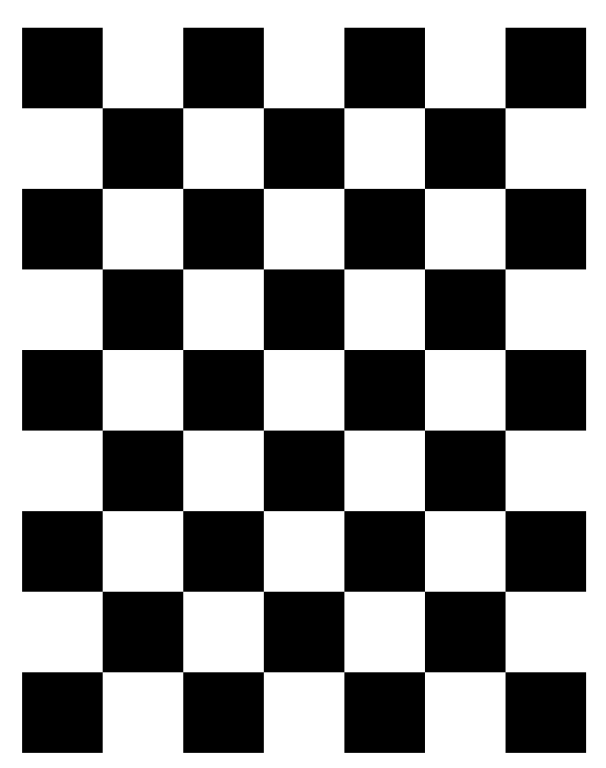
Reproduce this pattern procedurally as a Shadertoy shader.

```glsl
// A black and white checkerboard of 7 by 9 square cells on a white sheet,
// dark in every corner. Two smoothed square waves are multiplied for the
// checks, then trimmed to the board by its edge coverage.

const vec2 CELLS = vec2(7.0, 9.0);
const float CELL_SIZE = 0.10491;                // in canvas heights
const vec2 BOARD_ORIGIN = vec2(0.0288, 0.0197); // lower left corner of the board
const vec3 PAPER = vec3(1.0);
const vec3 INK = vec3(0.0);

// Square wave per axis: +1 in even cells, -1 in odd ones, with soft edges.
vec2 squareWave(vec2 p, float pixel) {
    vec2 edgeDistance = 0.5 - abs(mod(p + 0.5, 2.0) - 1.0);
    return clamp(2.0 * edgeDistance / pixel, -1.0, 1.0);
}

// Coverage of the rectangle from the origin to size.
float boxCoverage(vec2 p, vec2 size, float pixel) {
    vec2 inset = min(p, size - p);
    vec2 coverage = clamp(inset / pixel + 0.5, 0.0, 1.0);
    return coverage.x * coverage.y;
}

// Share of ink in a checkerboard with a dark cell at the origin.
float checkerboard(vec2 p, vec2 cells, float pixel) {
    // Keep the wave off the outer border, where the box does the smoothing.
    vec2 inside = clamp(p, vec2(0.5 * pixel), cells - 0.5 * pixel);
    vec2 wave = squareWave(inside, pixel);
    return (0.5 + 0.5 * wave.x * wave.y) * boxCoverage(p, cells, pixel);
}

void mainImage(out vec4 fragColor, in vec2 fragCoord) {
    // Position and pixel width in units of one cell.
    vec2 p = (fragCoord / iResolution.y - BOARD_ORIGIN) / CELL_SIZE;
    float pixel = 1.0 / (iResolution.y * CELL_SIZE);

    float ink = checkerboard(p, CELLS, pixel);
    fragColor = vec4(mix(PAPER, INK, ink), 1.0);
}
```
